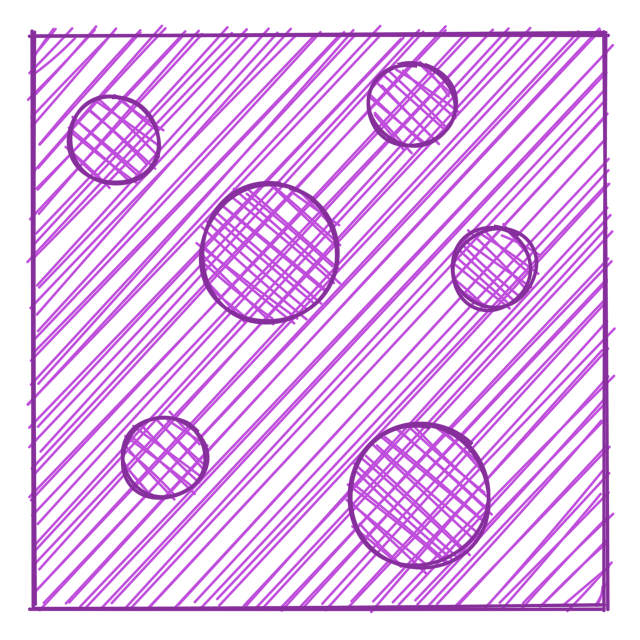
This pattern is drawn by a WebGL 1 fragment shader. Its source:

```glsl
precision highp float;

uniform vec2 u_resolution;

const float TAU = 6.2831853;
const vec3 PAPER = vec3(1.0);
const vec3 HATCH_INK = vec3(0.745, 0.294, 0.859);
const vec3 OUTLINE_INK = vec3(0.525, 0.180, 0.612);
const vec2 BOX_CENTER = vec2(0.499, 0.4995);
const float BOX_HALF = 0.447;
const int DISC_COUNT = 6;

float hash(vec2 p) {
  return fract(sin(dot(p, vec2(127.1, 311.7))) * 43758.5453);
}

// Random value in -amount..amount
float jitter(float a, float b, float amount) {
  return (hash(vec2(a, b)) * 2.0 - 1.0) * amount;
}

// Center in xy, radius in z
vec3 discAt(int i) {
  if (i == 0) return vec3(0.177, 0.782, 0.069);
  if (i == 1) return vec3(0.645, 0.835, 0.066);
  if (i == 2) return vec3(0.421, 0.603, 0.107);
  if (i == 3) return vec3(0.770, 0.582, 0.063);
  if (i == 4) return vec3(0.255, 0.287, 0.064);
  return vec3(0.654, 0.225, 0.110);
}

// Distance to a slightly bowed stroke from a to b
float strokeDistance(vec2 p, vec2 a, vec2 b, float bow) {
  vec2 ab = b - a;
  float h = clamp(dot(p - a, ab) / dot(ab, ab), 0.0, 1.0);
  vec2 side = normalize(vec2(-ab.y, ab.x));
  return length(p - a - ab * h - side * bow * 4.0 * h * (1.0 - h));
}

// Where a line at a given offset enters and leaves a centered square
vec2 boxSpan(vec2 dir, vec2 normal, float offset, float halfSize) {
  vec2 mid = -normal * offset / dir;
  vec2 reach = abs(halfSize / dir);
  vec2 enter = mid - reach;
  vec2 leave = mid + reach;
  return vec2(max(enter.x, enter.y), min(leave.x, leave.y));
}

vec2 discSpan(float offset, float radius) {
  float reach = sqrt(max(radius * radius - offset * offset, 0.0));
  return vec2(-reach, reach);
}

// Distance to pairs of loose parallel strokes filling a square or a disc
float hatchDistance(vec2 p, float size, bool isDisc, float angle, float gap, float seed) {
  vec2 dir = vec2(cos(angle), sin(angle));
  vec2 normal = vec2(-dir.y, dir.x);
  float row = floor(dot(p, normal) / gap);
  float d = 1.0;
  for (int i = -1; i <= 1; i++) {
    float id = row + float(i);
    float offset = (id + 0.5) * gap;
    vec2 span = isDisc ? discSpan(offset, size) : boxSpan(dir, normal, offset, size);
    if (span.y - span.x < 0.01) continue;
    for (int pass = 0; pass < 2; pass++) {
      float s = seed + float(pass) * 7.3;
      vec2 a = dir * (span.x + 0.002 + jitter(id, s, 0.009))
             + normal * (offset + jitter(id, s + 1.1, gap * 0.36));
      vec2 b = dir * (span.y + 0.004 + jitter(id, s + 2.3, 0.009))
             + normal * (offset + jitter(id, s + 3.7, gap * 0.36));
      d = min(d, strokeDistance(p, a, b, jitter(id, s + 4.9, 0.002)));
    }
  }
  return d;
}

// Distance to four sides, each drawn twice
float boxOutlineDistance(vec2 p, float halfSize) {
  float d = 1.0;
  for (int side = 0; side < 4; side++) {
    for (int pass = 0; pass < 2; pass++) {
      float id = float(side) * 2.0 + float(pass);
      vec2 a = vec2(-halfSize + jitter(id, 50.1, 0.007), -halfSize + jitter(id, 51.3, 0.005));
      vec2 b = vec2(halfSize + jitter(id, 52.7, 0.007), -halfSize + jitter(id, 53.9, 0.005));
      d = min(d, strokeDistance(p, a, b, jitter(id, 54.2, 0.0015)));
    }
    p = vec2(-p.y, p.x);
  }
  return d;
}

// Distance to two wobbly loops that start at the top and overrun their start
float discOutlineDistance(vec2 p, float radius, float seed) {
  float d = 1.0;
  for (int pass = 0; pass < 2; pass++) {
    float s = seed + float(pass) * 5.7;
    vec2 q = p - vec2(jitter(s, 1.0, 0.003), jitter(s, 2.0, 0.003));
    float start = jitter(s, 3.0, 0.4);
    float around = mod(atan(q.x, q.y) - start, TAU);
    float overlap = 0.25 + 0.3 * hash(vec2(s, 4.0));
    for (int turn = 0; turn < 2; turn++) {
      float t = around + float(turn) * TAU;
      float wobble = 0.0022 * sin(t * 2.0 + jitter(s, 5.0, 3.0))
                   + 0.0012 * sin(t * 3.4 + jitter(s, 6.0, 3.0));
      float drift = jitter(s, 7.0, 0.004) * (t / TAU - 0.5);
      if (t < TAU + overlap) d = min(d, abs(length(q) - radius - wobble - drift));
    }
  }
  return d;
}

vec3 inkOver(vec3 base, vec3 ink, float d, float width, float pixel) {
  float edge = pixel * 0.8;
  return mix(ink, base, smoothstep(width * 0.5 - edge, width * 0.5 + edge, d));
}

void main() {
  float pixel = 1.0 / min(u_resolution.x, u_resolution.y);
  vec2 uv = (gl_FragCoord.xy - 0.5 * u_resolution) * pixel + 0.5;
  vec2 boxPoint = uv - BOX_CENTER;

  // Hatched square
  float d = hatchDistance(boxPoint, BOX_HALF, false, radians(47.0), 0.025, 3.0);
  vec3 color = inkOver(PAPER, HATCH_INK, d, 0.0039, pixel);
  d = boxOutlineDistance(boxPoint, BOX_HALF);
  color = inkOver(color, OUTLINE_INK, d, 0.0054, pixel);

  // Cross-hatched discs
  for (int i = 0; i < DISC_COUNT; i++) {
    vec3 disc = discAt(i);
    vec2 p = uv - disc.xy;
    if (length(p) > disc.z + 0.04) continue;
    float seed = 20.0 + float(i) * 13.7;
    d = hatchDistance(p, disc.z, true, radians(-41.0), 0.022, seed);
    color = inkOver(color, HATCH_INK, d, 0.0039, pixel);
    d = discOutlineDistance(p, disc.z, seed);
    color = inkOver(color, OUTLINE_INK, d, 0.0056, pixel);
  }
  gl_FragColor = vec4(color, 1.0);
}
```
